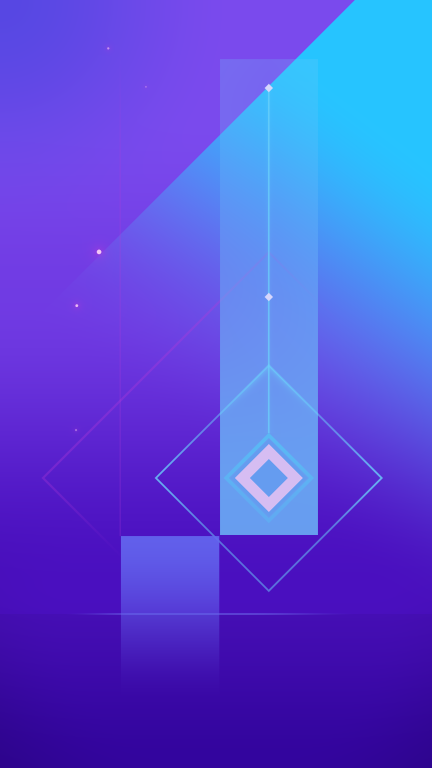
This background is drawn by a Shadertoy shader. Its source:

```glsl
// Coverage of the region where d is negative
float fill(float d) {
    return clamp(0.5 - d * iResolution.y, 0.0, 1.0);
}

float stroke(float d, float halfWidth) {
    return fill(abs(d) - halfWidth);
}

float diamond(vec2 p, float radius) {
    return (abs(p.x) + abs(p.y) - radius) * 0.7071;
}

float box(vec2 p, vec2 low, vec2 high) {
    vec2 d = abs(p - 0.5 * (low + high)) - 0.5 * (high - low);
    return max(d.x, d.y);
}

vec3 backdrop(vec2 p) {
    // Violet gradient, deep at the bottom
    vec3 col = mix(vec3(0.21, 0.02, 0.65), vec3(0.29, 0.06, 0.75), smoothstep(0.0, 0.24, p.y));
    col = mix(col, vec3(0.44, 0.23, 0.89), smoothstep(0.24, 0.62, p.y));
    col = mix(col, vec3(0.48, 0.29, 0.93), smoothstep(0.6, 0.85, p.y));
    col = mix(col, vec3(0.34, 0.28, 0.89), smoothstep(0.32, 0.0, length(p - vec2(0.0, 1.0))));
    col *= 1.0 - 0.14 * smoothstep(0.2, 0.42, length(p - vec2(0.29, 0.2))) * smoothstep(0.4, 0.0, p.y);

    // Sky wedge below the diagonal
    float amount = smoothstep(0.98, 1.95, 1.2 * p.x + 1.6 * p.y);
    vec3 sky = mix(vec3(0.40, 0.55, 0.96), vec3(0.15, 0.77, 1.0), amount);
    float wedge = fill((p.y - p.x - 0.538) * 0.7071);
    return mix(col, sky, amount * wedge);
}

void mainImage(out vec4 fragColor, in vec2 fragCoord) {
    vec2 p = fragCoord / iResolution.y;
    vec2 q = p - vec2(0.350, 0.3776);
    vec3 cyan = vec3(0.42, 0.82, 0.98);
    vec3 pink = vec3(0.84, 0.74, 0.95);
    vec3 magenta = vec3(0.72, 0.22, 0.85);
    vec3 col = backdrop(p);

    // Horizon line and the darker floor
    col *= 1.0 - 0.05 * fill(p.y - 0.2005);
    float horizon = smoothstep(0.08, 0.18, p.x) * smoothstep(0.47, 0.32, p.x);
    col = mix(col, vec3(0.45, 0.48, 0.95), 0.65 * horizon * stroke(p.y - 0.2005, 0.0009));

    // Faint guide line and wide diamond
    float guide = smoothstep(0.96, 0.75, p.y) * fill(0.302 - p.y);
    col = mix(col, magenta, 0.25 * guide * stroke(p.x - 0.1565, 0.0008));
    float wide = diamond(q, 0.294);
    float wideFade = smoothstep(-0.12, 0.02, q.y) * smoothstep(0.1, -0.05, q.x);
    col = mix(col, magenta, 0.32 * wideFade * stroke(wide, 0.0014));

    // Tall bright column and short fading block
    float column = fill(box(p, vec2(0.2865, 0.3034), vec2(0.414, 0.923)));
    float columnAlpha = mix(0.85, 0.1, smoothstep(0.35, 0.92, p.y));
    col = mix(col, vec3(0.42, 0.71, 0.97), column * columnAlpha);
    float block = fill(box(p, vec2(0.1575, 0.095), vec2(0.2855, 0.302)));
    col = mix(col, vec3(0.39, 0.41, 0.94), block * 0.9 * smoothstep(0.085, 0.31, p.y));
    col = mix(col, cyan, 0.2 * column * smoothstep(0.5, 0.85, p.y) * wide * 4.0 * step(0.0, wide));

    // Outlined diamond, glowing inward on the column
    float outline = diamond(q, 0.147);
    float corner = smoothstep(0.07, 0.147, abs(q.x));
    col = mix(col, cyan, (0.5 + 0.3 * corner) * (1.0 - 0.8 * block) * stroke(outline, 0.0012));
    float inner = exp(min(outline, 0.0) / 0.004) * fill(outline);
    col = mix(col, cyan, 0.65 * inner * column * smoothstep(0.06, 0.14, q.y));

    // Hanging line with a soft halo
    float drop = fill(box(p, vec2(0.0, 0.436), vec2(1.0, 0.8854)));
    float halo = exp(-abs(q.x) / 0.002);
    col = mix(col, cyan, drop * max(0.75 * stroke(q.x, 0.0011), 0.25 * halo));

    // Nested core diamonds
    float ringFade = mix(0.4, 0.8, smoothstep(-0.05, 0.05, q.y));
    col = mix(col, vec3(0.34, 0.75, 0.96), ringFade * stroke(diamond(q, 0.0555), 0.0024));
    col = mix(col, vec3(0.39, 0.61, 0.94), 0.7 * fill(diamond(q, 0.05)));
    col = mix(col, pink, stroke(diamond(q, 0.0345), 0.0069));

    // Beads along the hanging line
    for (int i = 0; i < 2; i++) {
        vec2 bead = vec2(0.350, 0.8854 - 0.2721 * float(i));
        col = mix(col, vec3(0.84, 0.84, 0.99), fill(diamond(p - bead, 0.0055)));
    }

    // Sparks: position, radius, brightness
    vec4 sparks[5] = vec4[5](
        vec4(0.129, 0.672, 0.0030, 1.0), vec4(0.100, 0.602, 0.0018, 0.9),
        vec4(0.099, 0.440, 0.0014, 0.4), vec4(0.141, 0.937, 0.0014, 0.6),
        vec4(0.190, 0.887, 0.0011, 0.35));
    for (int i = 0; i < 5; i++) {
        float d = length(p - sparks[i].xy);
        col = mix(col, magenta, 0.6 * sparks[i].w * exp(-d / (2.0 * sparks[i].z)));
        col = mix(col, vec3(0.95, 0.78, 0.96), sparks[i].w * fill(d - sparks[i].z));
    }

    fragColor = vec4(col, 1.0);
}
```
